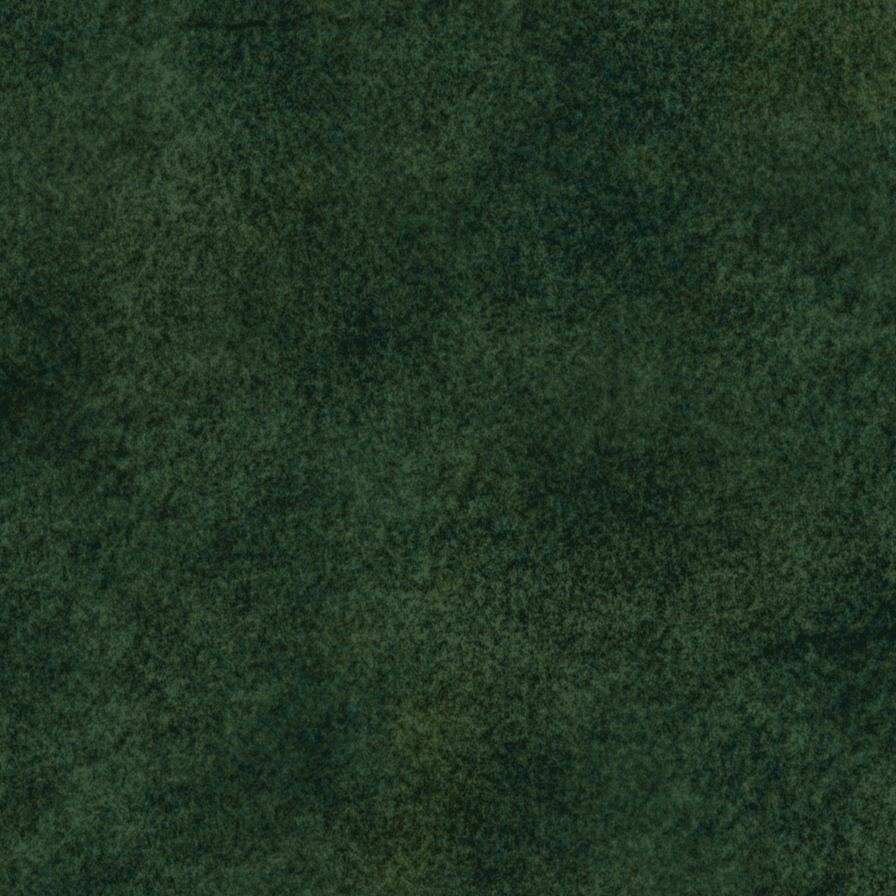
A WebGL 2 fragment shader for this texture:

```glsl
#version 300 es
precision highp float;

uniform vec2 u_resolution;
out vec4 fragColor;

const vec3 DEEP_GREEN = vec3(0.088, 0.146, 0.096);
const vec3 MOSS_GREEN = vec3(0.138, 0.214, 0.134);
const vec3 PALE_GREEN = vec3(0.200, 0.282, 0.192);
const vec3 TEAL_SHIFT = vec3(-0.026, 0.008, 0.032);
const vec3 OLIVE_SHIFT = vec3(0.026, 0.012, -0.018);

// Unit gradient from an integer hash of the cell
vec2 cellGradient(vec2 cell) {
    uvec2 q = uvec2(ivec2(cell)) * uvec2(1597334673u, 3812015801u);
    uint h = (q.x ^ q.y) * 1597334673u;
    h = (h ^ (h >> 15)) * 2246822519u;
    h ^= h >> 13;
    float angle = float(h & 65535u) / 65536.0 * 6.28318;
    return vec2(cos(angle), sin(angle));
}

float gradientNoise(vec2 p) {
    vec2 cell = floor(p);
    vec2 f = p - cell;
    vec2 w = f * f * f * (f * (f * 6.0 - 15.0) + 10.0);
    float a = dot(cellGradient(cell), f);
    float b = dot(cellGradient(cell + vec2(1, 0)), f - vec2(1, 0));
    float c = dot(cellGradient(cell + vec2(0, 1)), f - vec2(0, 1));
    float d = dot(cellGradient(cell + vec2(1, 1)), f - vec2(1, 1));
    return mix(mix(a, b, w.x), mix(c, d, w.x), w.y);
}

float fbm(vec2 p, int octaves, float gain) {
    const mat2 TURN = mat2(1.53, 1.12, -1.12, 1.53);
    float sum = 0.0;
    float amplitude = 1.0;
    for (int i = 0; i < octaves; i++) {
        sum += amplitude * gradientNoise(p);
        p = TURN * p + 17.3;
        amplitude *= gain;
    }
    return sum;
}

// Thin broken lines along the zero contour of a warped field
float crease(vec2 p, float width) {
    float field = gradientNoise(p) + 0.10 * fbm(p * 5.0, 3, 0.6);
    float line = 1.0 - smoothstep(0.0, width, abs(field));
    return line * smoothstep(0.08, 0.35, gradientNoise(p * 1.3 + 41.0));
}

// Short slanted wrinkles gathered in patches
float wrinkles(vec2 p, float patchMask) {
    vec2 along = mat2(0.87, 0.50, -0.50, 0.87) * p;
    return fbm(along * vec2(64.0, 24.0), 2, 0.6) * patchMask;
}

vec3 greenRamp(float tone) {
    vec3 lower = mix(DEEP_GREEN, MOSS_GREEN, clamp(tone * 2.0, -0.5, 1.0));
    return lower + (PALE_GREEN - MOSS_GREEN) * clamp(tone * 2.0 - 1.0, 0.0, 1.6);
}

void main() {
    vec2 p = gl_FragCoord.xy / u_resolution.y;

    // Ragged clouds, mid-sized mottling and fine grain
    float clouds = fbm(p * vec2(3.6, 4.6) + 5.0, 5, 0.62);
    float mottle = fbm(p * 24.0 + 61.0, 3, 0.8);
    float grain = fbm(p * vec2(100.0, 88.0) + 13.0, 3, 1.0);
    float roughness = 0.9 + 0.5 * gradientNoise(p * 4.5 + 29.0);

    // Worn folds, denser towards the lower right
    float patchMask = smoothstep(0.0, 0.35, gradientNoise(p * 3.6 + 83.0) + 0.22 * (p.x - p.y));
    float folds = crease(p * vec2(2.2, 3.6) + 7.0, 0.045);

    float tone = 0.45 + 0.54 * clouds + 0.32 * mottle + 0.82 * grain * roughness;
    tone += 0.50 * wrinkles(p, patchMask) - 0.40 * folds;
    vec3 color = greenRamp(tone);

    // Cool specks in the shade, faint olive stains towards the right edge
    float coolArea = 0.35 - 0.5 * clouds + 0.6 * gradientNoise(p * 3.8 + 97.0);
    float coolSpeck = smoothstep(-0.1, 0.7, fbm(p * 70.0 + 151.0, 3, 0.9));
    color += TEAL_SHIFT * clamp(coolArea, 0.0, 1.0) * (0.1 + 1.6 * coolSpeck);

    float stain = fbm(p * 3.4 + 203.0, 4, 0.6) + 0.5 * smoothstep(0.65, 1.05, p.x) * p.y;
    color += OLIVE_SHIFT * 0.75 * smoothstep(0.15, 0.8, stain);

    // Independent hue flicker between grains
    float hue = fbm(p * 120.0 + 251.0, 2, 0.9);
    color += vec3(0.022, 0.0, -0.024) * hue;

    fragColor = vec4(clamp(color, 0.0, 1.0), 1.0);
}
```
